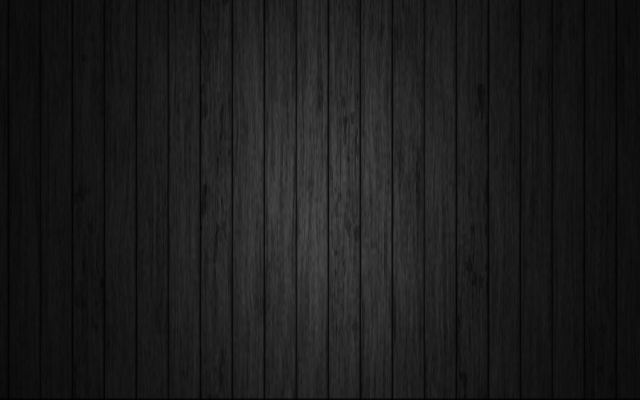
This texture is drawn by a Shadertoy shader. Its source:

```glsl
const float PLANKS = 20.0;
const float SEAM_OFFSET = 0.26;

float hash21(vec2 p) {
    vec3 q = fract(vec3(p.xyx) * 0.1031);
    q += dot(q, q.yzx + 33.33);
    return fract((q.x + q.y) * q.z);
}

float valueNoise(vec2 p) {
    vec2 cell = floor(p), f = fract(p);
    f = f * f * (3.0 - 2.0 * f);
    float low = mix(hash21(cell), hash21(cell + vec2(1.0, 0.0)), f.x);
    float high = mix(hash21(cell + vec2(0.0, 1.0)), hash21(cell + 1.0), f.x);
    return mix(low, high, f.y);
}

float fbm(vec2 p, int octaves) {
    float sum = 0.0, amplitude = 0.5, total = 0.0;
    for (int i = 0; i < octaves; i++) {
        sum += amplitude * valueNoise(p);
        total += amplitude;
        amplitude *= 0.55;
        p = p * 2.03 + 17.3;
    }
    return sum / total;
}

// Long fibres, fine threads, short pores and sparse thin cracks
float woodGrain(vec2 p, float seed) {
    vec2 q = p + vec2(seed * 3.7, seed * 1.9);
    q.x += 0.010 * (fbm(q * vec2(14.0, 5.0), 2) - 0.5);
    float fibres = valueNoise(q * vec2(130.0, 7.0)) - 0.5;
    float threads = valueNoise(q * vec2(270.0, 10.0)) - 0.5;
    float pores = valueNoise(q * vec2(300.0, 75.0)) - 0.5;
    float drift = fbm(q * vec2(26.0, 3.0), 2) - 0.5;
    float cracks = smoothstep(0.72, 0.95, valueNoise(q * vec2(180.0, 3.0)));
    return 0.18 * fibres + 0.32 * threads + 0.27 * pores
         + 0.10 * drift - 0.20 * cracks;
}

// Small elongated dark flecks with a thin curved figure around them
float knots(vec2 p, float seed) {
    vec2 q = p * vec2(95.0, 21.0) + vec2(seed * 7.1, seed * 13.7);
    float field = fbm(q, 2);
    float region = smoothstep(0.35, 0.7, valueNoise(p * vec2(12.0, 5.0) + seed));
    float fleck = smoothstep(0.62, 0.80, field) * region;
    float rings = 0.5 + 0.5 * cos(field * 34.0);
    return fleck + 0.25 * rings * region;
}

// Narrow dark groove with soft shoulders; distance is in plank widths
float seamShade(float distance, float depth, float pixel) {
    float width = max(0.030, 0.72 * pixel);
    float groove = exp(-pow(distance / width, 2.0));
    float shoulder = exp(-abs(distance) / 0.07);
    return (1.0 - depth * groove) * (1.0 - 0.12 * shoulder);
}

float centreGlow(vec2 offset) {
    return 0.020 + 0.214 / (1.0 + dot(offset * offset, vec2(7.5, 3.8)));
}

void mainImage(out vec4 fragColor, in vec2 fragCoord) {
    vec2 uv = fragCoord / iResolution.xy;
    vec2 p = vec2(uv.x * 1.6, uv.y);

    // Plank layout repeats in groups of four
    float along = uv.x * PLANKS - SEAM_OFFSET;
    float plank = floor(along);
    float kind = mod(plank, 4.0);
    float seed = hash21(vec2(plank, 4.0)) * 9.0 + kind;

    // Wood surface
    float tone = 1.03 + 0.06 * (hash21(vec2(kind, 8.0)) - 0.5);
    tone += woodGrain(p, seed);
    float knotAmount = kind == 2.0 ? 0.34 : 0.16;
    tone -= knotAmount * knots(p, seed);

    // Grooves between planks
    float nearest = floor(along + 0.5);
    float depth = mod(nearest, 4.0) == 1.0 ? 0.60 : 0.75;
    float pixel = PLANKS / iResolution.x;
    tone *= seamShade(along - nearest, depth, pixel);

    // Lighting and the dark lower border
    float light = centreGlow(p - vec2(0.81, 0.5));
    float border = smoothstep(0.002, 0.006, uv.y);
    float shade = light * max(tone, 0.0) * mix(0.25, 1.0, border);
    fragColor = vec4(vec3(shade), 1.0);
}
```
